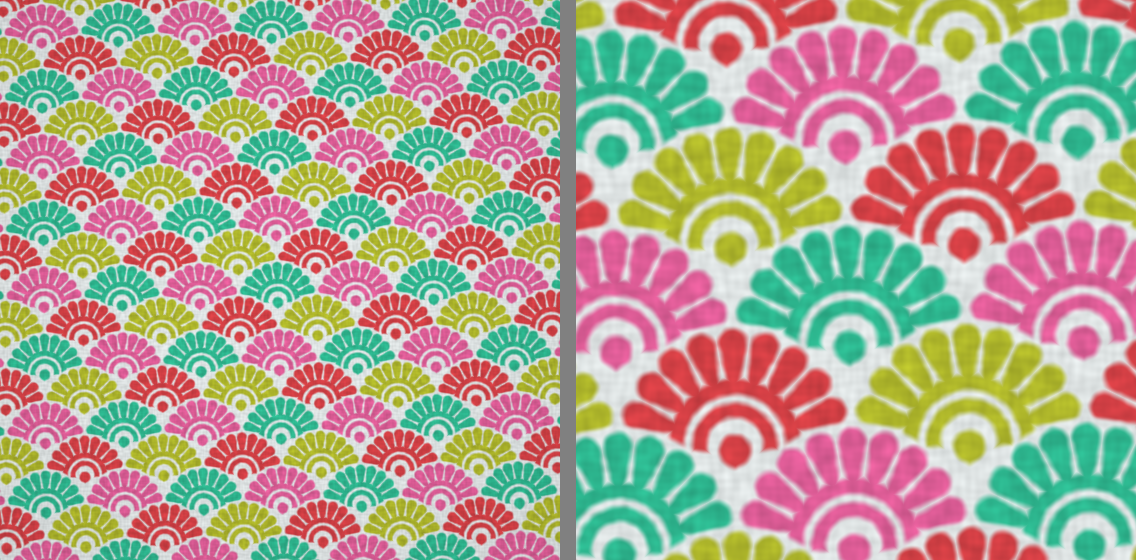
Left: the whole. Right: its middle third, enlarged.
A Shadertoy shader for this pattern:

```glsl
const vec2  ORIGIN = vec2(0.0755, 0.8099);  // centre of fan (0, 0)
const float PITCH = 0.1374;                 // fan spacing across
const float ROW = 0.0583;                   // row spacing down
const float ROW_HEIGHT = 0.432;             // row spacing in fan units
const float TILT = 0.02;                    // rise of the rows to the right
const float ROW_GROWTH = 0.00257;           // perspective, per row
const float PITCH_GROWTH = 0.00213;
const float DRIFT = 0.00055;

// Fan proportions, as fractions of PITCH
const float SCALE_RADIUS = 0.52;
const float PETAL_STEP = 0.314;
const float PETAL_SIDE = 4.0;               // petals on each side of the middle
const vec2  PETAL_BASE = vec2(0.0, 0.28);
const vec2  FOOT_POINT = vec2(0.0, -0.083);
const float EDGE_SOFTNESS = 0.017;
const float EDGE_WOBBLE = 0.007;

const vec3 CLOTH = vec3(0.85, 0.87, 0.87);
const vec3 TEAL  = vec3(0.17, 0.69, 0.54);
const vec3 PINK  = vec3(0.84, 0.35, 0.57);
const vec3 OLIVE = vec3(0.66, 0.69, 0.16);
const vec3 RED   = vec3(0.80, 0.24, 0.26);

vec2 hashGradient(vec2 cell) {
    float h = fract(sin(dot(cell, vec2(127.1, 311.7))) * 43758.5);
    return vec2(cos(6.2832 * h), sin(6.2832 * h));
}

float gradientNoise(vec2 p) {
    vec2 i = floor(p), f = fract(p);
    vec2 w = f * f * f * (f * (f * 6.0 - 15.0) + 10.0);
    vec2 e = vec2(1.0, 0.0);
    float a = dot(hashGradient(i), f);
    float b = dot(hashGradient(i + e.xy), f - e.xy);
    float c = dot(hashGradient(i + e.yx), f - e.yx);
    float d = dot(hashGradient(i + e.xx), f - e.xx);
    return mix(mix(a, b, w.x), mix(c, d, w.x), w.y);
}

// Teardrop from radius r1 at the origin to radius r2 at height h
float teardrop(vec2 p, float r1, float r2, float h) {
    p.x = abs(p.x);
    float b = (r1 - r2) / h;
    float a = sqrt(1.0 - b * b);
    float k = dot(p, vec2(-b, a));
    if (k < 0.0) return length(p) - r1;
    if (k > a * h) return length(p - vec2(0.0, h)) - r2;
    return dot(p, vec2(a, b)) - r1;
}

float ring(float r, float radius, float halfWidth) {
    return abs(r - radius) - halfWidth;
}

// Nine petals, two arches and a foot
float fan(vec2 p) {
    float r = length(p);
    float n = clamp(round(atan(p.x, p.y) / PETAL_STEP), -PETAL_SIDE, PETAL_SIDE);
    float c = cos(n * PETAL_STEP), s = sin(n * PETAL_STEP);
    vec2 q = vec2(c * p.x - s * p.y, s * p.x + c * p.y);
    float petals = teardrop(q - PETAL_BASE, 0.028, 0.062, 0.158);
    float arches = min(ring(r, 0.252, 0.034), ring(r, 0.152, 0.031));
    arches = max(arches, -p.y - 0.02);
    float foot = teardrop(p - FOOT_POINT, 0.013, 0.068, 0.063);
    return min(min(petals, arches), foot);
}

// x counts fans across, y counts rows down
vec2 toLattice(vec2 p) {
    vec2 d = p - ORIGIN;
    float row = (TILT * d.x - d.y) / ROW;
    row *= 1.0 - ROW_GROWTH * row;
    float column = (d.x - DRIFT * row) / (PITCH * (1.0 + PITCH_GROWTH * row));
    return vec2(column, row);
}

vec3 inkColor(float column, float row) {
    float turn = mod(column + floor(row * 0.5), 2.0);
    return mod(row, 2.0) < 0.5 ? mix(TEAL, PINK, turn) : mix(OLIVE, RED, turn);
}

void mainImage(out vec4 fragColor, in vec2 fragCoord) {
    vec2 p = fragCoord / iResolution.y;
    vec2 lattice = toLattice(p);
    float soft = max(EDGE_SOFTNESS, 0.8 / (iResolution.y * PITCH));
    float wobble = EDGE_WOBBLE * gradientNoise(p * 150.0);
    float mottle = gradientNoise(p * 95.0);
    vec3 color = CLOTH;

    // Overlapping scales, painted back to front
    for (int i = 0; i < 3; i++) {
        float row = floor(lattice.y) + float(i);
        float shift = 0.5 * mod(row, 2.0);
        float column = round(lattice.x - shift);
        vec2 local = vec2(lattice.x - shift - column, (row - lattice.y) * ROW_HEIGHT);
        float scale = smoothstep(soft, -soft, length(local) - SCALE_RADIUS);
        float print = smoothstep(soft, -soft, fan(local) + wobble);
        vec3 ink = inkColor(column, row) * (1.0 + 0.12 * mottle);
        color = mix(color, CLOTH, scale);
        color = mix(color, ink, print);
    }

    // Woven threads and soft light falloff
    float weave = gradientNoise(p * vec2(70.0, 240.0)) + gradientNoise(p.yx * vec2(70.0, 240.0) + 31.0);
    color *= 1.0 + 0.07 * weave;
    vec2 fromCentre = fragCoord / iResolution.xy - 0.5;
    color *= 1.03 - 0.16 * dot(fromCentre, fromCentre);
    fragColor = vec4(clamp(color, 0.0, 1.0), 1.0);
}
```
